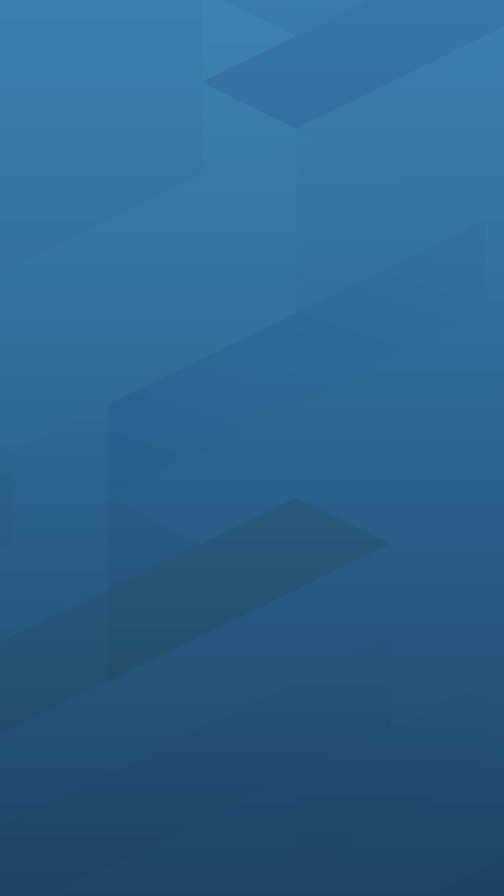
Reproduce this background procedurally as a WebGL 1 fragment shader.

```glsl
precision highp float;

uniform vec2 u_resolution;

// Sheet size and the slanted lattice that every facet snaps to
const vec2 SHEET = vec2(9.0, 16.0);
const float SLOPE = 0.4875;
const vec3 LATTICE_ORIGIN = vec3(0.25, 3.22, -1.93);
const vec3 LATTICE_STEP = vec3(1.683, 1.648, 1.648);
const float FAR = 99.0;
const float EDGE_PIXELS = 0.7;

// Backdrop gradient, top to bottom
const vec3 SKY_TOP = vec3(0.234, 0.500, 0.688);
const vec3 SKY_UPPER = vec3(0.205, 0.443, 0.620);
const vec3 SKY_LOWER = vec3(0.163, 0.365, 0.529);
const vec3 SKY_BOTTOM = vec3(0.120, 0.270, 0.400);
const float UPPER_STOP = 0.3;
const float LOWER_STOP = 0.6;

// Tints added by the facets
const vec3 PALE = vec3(0.005, 0.013, 0.007);
const vec3 BLUE_SHADE = vec3(-0.014, -0.036, -0.020);
const vec3 SOFT_SHADE = vec3(-0.011, -0.017, -0.004);
const vec3 TEAL_SHADE = vec3(-0.008, -0.022, -0.056);
const vec3 WEDGE_SHADE = vec3(-0.007, -0.015, -0.021);
const vec3 FAINT_SHADE = vec3(-0.002, -0.006, -0.007);
const float RIBBON_FADE = 0.35;
const float FIRST_COLUMN_TEAL = 0.6;

vec3 backdrop(float depth) {
  vec3 color = mix(SKY_TOP, SKY_UPPER, clamp(depth / UPPER_STOP, 0.0, 1.0));
  color = mix(color, SKY_LOWER,
              clamp((depth - UPPER_STOP) / (LOWER_STOP - UPPER_STOP), 0.0, 1.0));
  return mix(color, SKY_BOTTOM,
             clamp((depth - LOWER_STOP) / (1.0 - LOWER_STOP), 0.0, 1.0));
}

// Lattice axes: column, rising diagonal, falling diagonal
vec3 toLattice(vec2 p) {
  vec3 axes = vec3(p.x, p.y + SLOPE * p.x, p.y - SLOPE * p.x);
  return (axes - LATTICE_ORIGIN) / LATTICE_STEP;
}

// Smooth coverage of the facet between two lattice corners
float facet(vec3 cell, vec3 low, vec3 high, float blur) {
  vec3 inside = smoothstep(low - blur, low + blur, cell)
              * (1.0 - smoothstep(high - blur, high + blur, cell));
  return inside.x * inside.y * inside.z;
}

void main() {
  vec2 uv = gl_FragCoord.xy / u_resolution;
  vec2 p = vec2(uv.x, 1.0 - uv.y) * SHEET;
  vec3 cell = toLattice(p);
  float blur = EDGE_PIXELS * SHEET.x / (u_resolution.x * LATTICE_STEP.x);

  vec3 color = backdrop(p.y / SHEET.y);

  // Top: pale column above and below the blue ribbon, far corner
  color += PALE * facet(cell, vec3(2.0, -FAR, 0.0), vec3(FAR, 0.0, FAR), blur);
  color += PALE * facet(cell, vec3(2.0, 0.0, 1.0), vec3(FAR, 1.0, FAR), blur);
  color += BLUE_SHADE * 0.5 * facet(cell, vec3(-FAR), vec3(FAR, 0.0, 0.0), blur);
  color += BLUE_SHADE * facet(cell, vec3(-FAR, 0.0, -FAR), vec3(FAR, 1.0, 1.0), blur);

  // Upper middle: broad pale slab and its faint continuation
  color += PALE * facet(cell, vec3(-FAR, 1.0, -FAR), vec3(3.0, 3.0, FAR), blur);
  color += PALE * 0.25 * facet(cell, vec3(3.0, 1.0, 1.0), vec3(FAR, 3.0, FAR), blur);
  color += PALE * 0.5 * facet(cell, vec3(-FAR, 3.0, -FAR), vec3(1.0, 5.0, FAR), blur);

  // Middle: ribbon fading downward and the sliver at the left edge
  float ribbon = facet(cell, vec3(1.0, 3.0, -FAR), vec3(5.0, 4.0, FAR), blur);
  color += SOFT_SHADE * ribbon * mix(1.0, RIBBON_FADE, clamp(cell.y - 3.0, 0.0, 1.0));
  color += WEDGE_SHADE * 0.5 * facet(cell, vec3(-FAR, -FAR, 6.0), vec3(0.0, 4.0, FAR), blur);

  // Lower middle: wedge and teal ribbon, lighter in its first column
  color += WEDGE_SHADE * facet(cell, vec3(1.0, -FAR, 6.0), vec3(FAR, 5.0, FAR), blur);
  float teal = facet(cell, vec3(-FAR, 5.0, 5.0), vec3(FAR, 6.0, FAR), blur);
  color += TEAL_SHADE * teal
         * mix(FIRST_COLUMN_TEAL, 1.0, smoothstep(1.0 - blur, 1.0 + blur, cell.x));

  // Bottom: faint layers and dark corner
  color += FAINT_SHADE * facet(cell, vec3(-FAR, 7.0, -FAR), vec3(4.0, 8.0, FAR), blur);
  color += FAINT_SHADE * 0.5 * facet(cell, vec3(3.0, 8.0, -FAR), vec3(5.0, 9.0, FAR), blur);
  color += FAINT_SHADE * 2.0 * facet(cell, vec3(-FAR, 10.0, -FAR), vec3(FAR), blur);

  gl_FragColor = vec4(color, 1.0);
}
```
